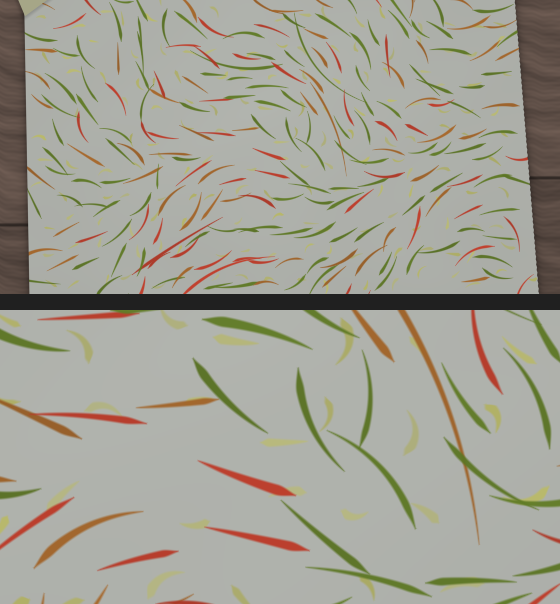
Top: the whole. Bottom: its middle third, enlarged.
Write a Shadertoy shader that draws this pattern.

```glsl
// Short tapered brush strokes in green, red, ochre and yellow on a paper sheet lying on dark wood.

vec3 hash3(vec2 cell) {
    vec3 h = fract(cell.xyx * vec3(0.1031, 0.1030, 0.0973));
    h += dot(h, h.yxz + 33.33);
    return fract((h.xxy + h.yzz) * h.zyx);
}

// Smooth field of stroke directions, in radians
float flowAngle(vec2 p) {
    float base = mix(0.5, -0.7, smoothstep(0.25, 0.6, p.y));
    float wave = 0.55 * cos(7.7 * (p.x - 0.82) + 4.2 * (0.75 - p.y));
    return base + wave + 0.5 * smoothstep(1.4, 1.65, p.x) * smoothstep(0.3, 0.5, p.y);
}

// Signed distance to the sheet, negative inside; the right edge is perforated
float sheetDistance(vec2 p) {
    float left = mix(0.1, 0.082, p.y);
    float teeth = 0.004 * abs(fract(p.y * 55.0) - 0.5);
    float right = mix(1.832, 1.75, p.y) + teeth;
    return max(left - p.x, p.x - right);
}

// Distance to a bent stroke along x: blunt at one end, pointed at the other
float strokeDistance(vec2 q, float halfLength, float width, float bend) {
    float t = clamp(q.x / halfLength, -1.0, 1.0);
    float u = 0.5 + 0.5 * t;
    float slope = 2.0 * bend * t;
    float offset = q.y - bend * halfLength * (t * t - 0.33);
    float taper = pow(1.0 - u, 0.65) * smoothstep(-0.04, 0.2, u);
    return max(abs(offset) / sqrt(1.0 + slope * slope) - width * taper,
               abs(q.x) - halfLength);
}

vec3 inkColour(float pick) {
    vec3 green = vec3(0.36, 0.46, 0.14);
    vec3 red = vec3(0.72, 0.22, 0.15);
    vec3 ochre = vec3(0.62, 0.38, 0.15);
    return pick < 0.48 ? green : pick < 0.73 ? red : ochre;
}

// One jittered grid of strokes painted over the colour
void paintStrokes(inout vec3 colour, vec2 p, float cellSize, float halfLength,
                  float width, float bend, float density, float seed, bool yellow) {
    vec2 home = floor(p / cellSize);
    float soft = max(0.0018, 0.8 / iResolution.y);
    for (int j = -2; j <= 2; j++)
    for (int i = -2; i <= 2; i++) {
        vec2 cell = home + vec2(i, j);
        vec3 place = hash3(cell + seed);
        vec3 shape = hash3(cell + seed + 71.7);
        vec3 look = hash3(cell + seed + 153.1);
        vec2 centre = (cell + 0.5 + 0.65 * (place.xy - 0.5)) * cellSize;
        if (place.z > density || sheetDistance(centre) > -0.015) continue;

        // Follow the flow, with a few strays and a random heading
        float stray = look.y < 0.12 ? 2.4 : 0.7;
        if (yellow) stray = 1.8;
        float angle = flowAngle(centre) + stray * (shape.x - 0.5);
        angle += look.z < 0.5 ? 3.14159 : 0.0;
        float c = cos(angle), s = sin(angle);
        vec2 q = mat2(c, -s, s, c) * (p - centre);

        float d = strokeDistance(q, halfLength * mix(0.55, 1.0, shape.y),
                                 width * mix(0.6, 1.1, look.y),
                                 bend * 2.0 * (shape.z - 0.5));
        vec3 ink = yellow ? vec3(0.70, 0.70, 0.39) : inkColour(look.x);
        ink *= 0.94 + 0.12 * shape.x;
        float strength = yellow ? mix(0.55, 0.95, look.x) : 0.95;
        colour = mix(colour, ink, strength * smoothstep(soft, -soft, d));
    }
}

// Horizontal planks with grain from layered sines
vec3 woodColour(vec2 p) {
    float warp = 2.0 * sin(p.x * 3.1 + p.y * 9.0) + sin(p.x * 11.0 - p.y * 17.0);
    float grain = 0.0, frequency = 38.0;
    for (int k = 0; k < 5; k++) {
        grain += sin(p.y * frequency + warp + p.x * 0.12 * frequency) / (1.5 + float(k) * 0.5);
        frequency *= 1.83;
        warp = warp * 1.15 + sin(p.x * frequency * 0.25);
    }
    float seamY = p.x < 0.9 ? 0.235 : 0.395;
    float seam = smoothstep(0.009, 0.001, abs(p.y - seamY));
    float tone = 1.0 + 0.085 * grain + (p.y > seamY ? 0.03 : -0.05);
    return vec3(0.36, 0.30, 0.27) * tone * (1.0 - 0.45 * seam);
}

void mainImage(out vec4 fragColor, in vec2 fragCoord) {
    vec2 p = fragCoord / iResolution.y;
    float soft = max(0.0015, 0.7 / iResolution.y);

    // Paper with soft light and faint creases
    float light = 1.01 - 0.035 * length((p - vec2(0.9, 0.65)) * vec2(0.8, 1.2));
    light += 0.006 * sin(p.x * 9.0 + 3.0 * sin(p.y * 5.0)) * sin(p.y * 8.0 - p.x * 4.0);
    vec3 paper = vec3(0.685, 0.695, 0.672) * light;

    // Yellow dabs, long sweeps, then the main strokes
    paintStrokes(paper, p, 0.098, 0.027, 0.0062, 0.5, 0.93, 11.0, true);
    paintStrokes(paper, p, 0.33, 0.20, 0.0062, 0.3, 0.6, 37.0, false);
    paintStrokes(paper, p, 0.086, 0.077, 0.0064, 0.28, 0.93, 5.0, false);

    // Wood, darkened next to the sheet
    float edge = sheetDistance(p);
    vec3 wood = woodColour(p) * (1.0 - 0.3 * exp(-max(edge, 0.0) * 90.0));
    vec3 colour = mix(wood, paper, smoothstep(soft, -soft, edge));

    // Curled corner at the upper left
    float curl = max(0.062 + 0.42 * (1.0 - p.y) - p.x, 0.945 + 0.73 * (p.x - 0.085) - p.y);
    colour *= 1.0 - 0.15 * smoothstep(0.02, 0.0, curl);
    colour = mix(colour, vec3(0.65, 0.65, 0.53), smoothstep(soft, -soft, curl));

    fragColor = vec4(colour, 1.0);
}
```
